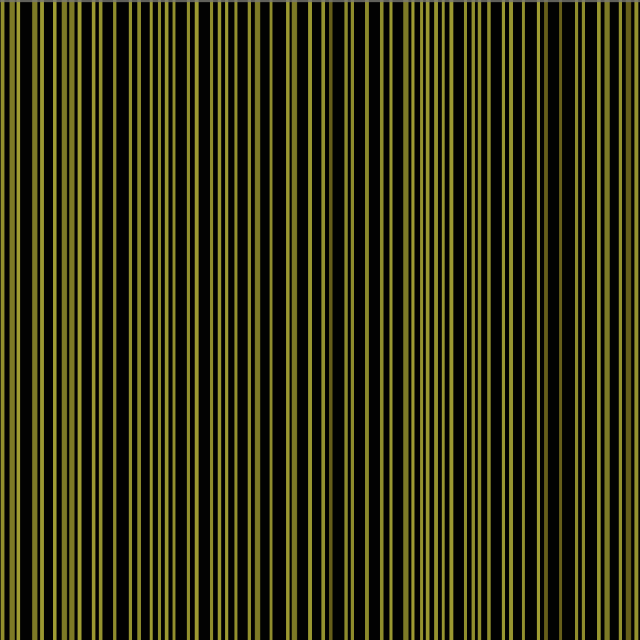
Write a Shadertoy shader that draws this pattern.

```glsl
// Irregular soft olive pinstripes running vertically over black, with a thin grey top edge.

// Three independent random values in 0..1 for one cell
vec3 hash3(float n) {
    vec3 p = fract(vec3(n + 7.0) * vec3(0.1031, 0.1030, 0.0973));
    p += dot(p, p.yzx + 33.33);
    return fract((p.xxy + p.yzz) * p.zyx);
}

// Colour of the stripes at horizontal position x
vec3 stripes(float x, float pixel) {
    const float cells = 86.0;
    float cell = floor(x * cells);
    vec3 color = vec3(0.007, 0.007, 0.006);

    for (float i = -2.0; i <= 2.0; i++) {
        float id = cell + i;
        vec3 place = hash3(id);
        vec3 look = hash3(id + 211.0);

        // Evenly spread empty cells leave wider gaps
        if (fract(id * 0.618 + 0.25 * place.x) > 0.72) continue;

        float center = (id + 0.5 + 0.42 * (place.y - 0.5)) / cells;
        float broad = step(0.88, place.z);
        float halfWidth = mix(mix(0.0028, 0.0041, look.x), 0.0054, broad);

        // Flat core with feathered flanks
        float core = 0.53 * halfWidth;
        float profile = 1.0 - smoothstep(core, max(halfWidth, core + pixel), abs(x - center));

        // Broad stripes are duller, a few narrow ones are dim and brownish
        vec3 olive = mix(vec3(0.55, 0.54, 0.17), vec3(0.63, 0.62, 0.20), look.y);
        olive = mix(olive, vec3(0.49, 0.48, 0.15), broad);
        olive = mix(olive, vec3(0.40, 0.37, 0.10), step(0.93, look.z));
        color = max(color, olive * profile);
    }
    return color;
}

void mainImage(out vec4 fragColor, in vec2 fragCoord) {
    vec2 uv = fragCoord / iResolution.xy;
    vec2 pixel = 1.0 / iResolution.xy;
    vec3 color = stripes(uv.x, pixel.x);

    // Pale rim along the top
    float rim = smoothstep(-0.5, 0.5, (uv.y - 0.9965) / pixel.y);
    color = mix(color, vec3(0.47, 0.47, 0.44), 0.8 * rim);

    fragColor = vec4(color, 1.0);
}
```
